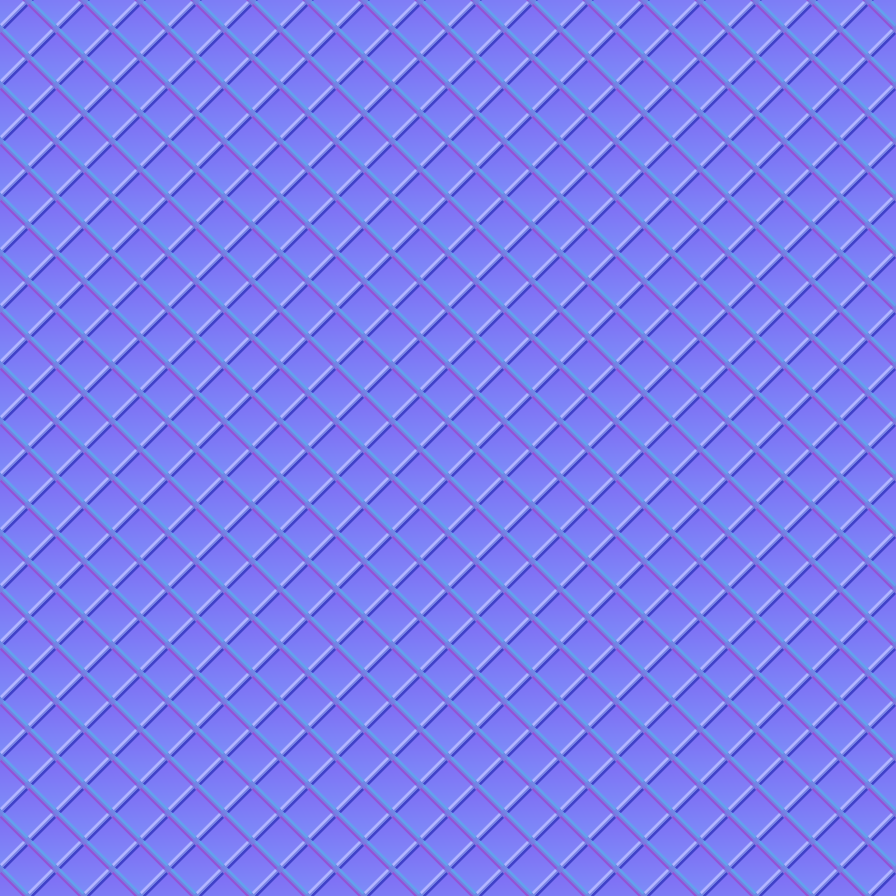
Write a WebGL 2 fragment shader that draws this texture map.

```glsl
#version 300 es
precision highp float;
// Normal map of a quilted diamond lattice, 16 repeats across and 16 down.
// The plane is turned into two diagonal coordinates; each cell is a soft
// pillow, and grooves with two sloping walls run along both diagonals.

uniform vec2 u_resolution;
out vec4 fragColor;

// Smooth-edged coverage of a stripe of the given width around a centre.
float stripe(float x, float centre, float width, float blur) {
    return clamp((0.5 * (width + blur) - abs(x - centre)) / blur, 0.0, 1.0);
}

void main() {
    vec2 p = 16.0 * gl_FragCoord.xy / u_resolution + vec2(0.0, 0.02);
    float blur = 0.6 * 16.0 * 1.414 / min(u_resolution.x, u_resolution.y);

    // x counts falling diagonals, y counts rising ones
    vec2 diagonal = vec2(p.x + p.y, p.x - p.y);
    vec2 groove = fract(diagonal) - 0.5;
    vec2 inCell = diagonal - floor(diagonal + 0.5);
    vec2 local = 0.5 * vec2(inCell.x + inCell.y, inCell.x - inCell.y);

    // Pillow: violet upper half turning to blue in the lower half
    vec3 color = vec3(0.495 + 0.04 * local.x + 0.02 * local.y,
                      0.490 - 0.15 * local.y,
                      0.965 - 0.02 * local.y);

    // Flat groove floors
    vec3 floorColor = vec3(0.46, 0.50, 0.89);
    float fallingFloor = stripe(groove.x, 0.0, 0.16, blur);
    float risingFloor = stripe(groove.y, 0.0, 0.16, blur);
    color = mix(color, floorColor, max(fallingFloor, risingFloor));

    // Walls of the rising grooves, stopping short of the crossings
    float risingOpen = 1.0 - stripe(groove.x, 0.0, 0.17, blur);
    color = mix(color, vec3(0.70, 0.71, 1.00),
                risingOpen * stripe(groove.y, -0.056, 0.068, blur));
    color = mix(color, vec3(0.25, 0.26, 0.79),
                risingOpen * stripe(groove.y, 0.056, 0.062, blur));

    // Walls of the falling grooves, dimmed at the crossings
    float fallingOpen = 1.0 - 0.7 * stripe(groove.y, 0.0, 0.15, blur);
    color = mix(color, vec3(0.58, 0.32, 0.84),
                fallingOpen * stripe(groove.x, -0.056, 0.055, blur));
    color = mix(color, vec3(0.39, 0.63, 0.93),
                fallingOpen * stripe(groove.x, 0.056, 0.068, blur));

    fragColor = vec4(color, 1.0);
}
```
